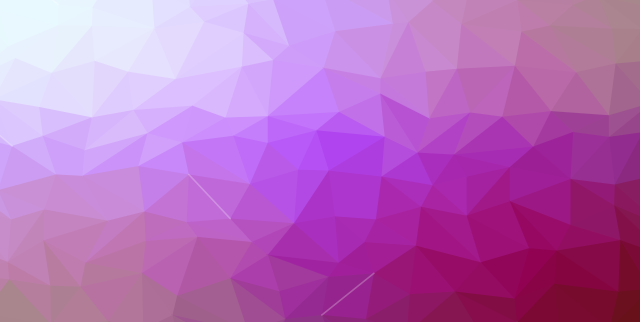
This background is drawn by a WebGL 2 fragment shader. Its source:

```glsl
#version 300 es
precision highp float;
// Low-poly gradient: a jittered grid is split into flat triangles.
// Each triangle takes one colour at its centroid, the blend of one palette
// read along x and again along y (from the top-left corner).

#define CELL vec2(0.146, 0.112)   // grid pitch, in canvas heights
#define JITTER 0.72               // vertex displacement, in cells
#define SPARKLE 0.045             // random shift of the colour lookup
#define SEAM_RATE 0.035           // share of cells with a pale hairline
#define SEAM_LIGHT 0.25           // strength of those hairlines

uniform vec2 u_resolution;
out vec4 outColor;

vec2 hash2(vec2 cell) {
    uvec2 v = uvec2(ivec2(cell) + 512) * 1664525u + 1013904223u;
    v.x += v.y * 1664525u;
    v.y += v.x * 1664525u;
    v ^= v >> 16u;
    v.x += v.y * 1664525u;
    v.y += v.x * 1664525u;
    v ^= v >> 16u;
    return vec2(v & 65535u) / 65535.0;
}

// Icy white, lavender, violet, magenta, maroon
vec3 palette(float t) {
    const vec3 stops[7] = vec3[7](
        vec3(0.91, 0.99, 1.00), vec3(0.91, 0.92, 0.99),
        vec3(0.84, 0.67, 1.00), vec3(0.69, 0.27, 0.96),
        vec3(0.66, 0.13, 0.61), vec3(0.57, 0.00, 0.32),
        vec3(0.40, 0.07, 0.09));
    float s = clamp(t, 0.0, 1.0) * 6.0;
    int i = min(int(s), 5);
    return mix(stops[i], stops[i + 1], s - float(i));
}

vec3 fieldColor(vec2 p, float aspect) {
    return 0.5 * (palette(p.x / aspect) + palette(1.0 - p.y));
}

vec2 vertex(vec2 cell) {
    return (cell + JITTER * (hash2(cell) - 0.5)) * CELL;
}

float cross2(vec2 a, vec2 b) { return a.x * b.y - a.y * b.x; }

float area(vec2 a, vec2 b, vec2 c) { return cross2(b - a, c - a); }

// Signed distance to the line a-b, positive on its right side
float edge(vec2 p, vec2 a, vec2 b) {
    return -cross2(normalize(b - a), p - a);
}

float segment(vec2 p, vec2 a, vec2 b) {
    vec2 d = b - a;
    return length(p - a - d * clamp(dot(p - a, d) / dot(d, d), 0.0, 1.0));
}

// Adds a counter-clockwise triangle: colour in rgb, coverage in a
void addTriangle(inout vec4 sum, vec2 p, vec2 a, vec2 b, vec2 c,
                 vec2 shift, float aspect, float pixel) {
    float d = max(edge(p, a, b), max(edge(p, b, c), edge(p, c, a)));
    float cover = clamp(0.5 - d / pixel, 0.0, 1.0);
    vec2 center = clamp((a + b + c) / 3.0, vec2(0.0), vec2(aspect, 1.0));
    sum += cover * vec4(fieldColor(center + shift, aspect), 1.0);
}

void main() {
    float pixel = 1.0 / u_resolution.y;
    float aspect = u_resolution.x * pixel;
    vec2 p = gl_FragCoord.xy * pixel;
    vec2 home = floor(p / CELL);
    vec4 sum = vec4(0.0);
    float seam = 0.0;

    // Jittered quads around the current cell
    for (int j = -1; j <= 1; j++)
    for (int i = -1; i <= 1; i++) {
        vec2 cell = home + vec2(i, j);
        vec2 a = vertex(cell);
        vec2 b = vertex(cell + vec2(1, 0));
        vec2 c = vertex(cell + vec2(1, 1));
        vec2 d = vertex(cell + vec2(0, 1));

        // Split along the diagonal that leaves the fuller triangles
        float splitAC = min(area(a, b, c), area(a, c, d));
        float splitBD = min(area(b, c, d), area(b, d, a));
        if (splitBD > splitAC) {
            vec2 first = a;
            a = b; b = c; c = d; d = first;
        }
        vec2 shift1 = SPARKLE * (hash2(cell + 71.0) - 0.5) * 2.0;
        vec2 shift2 = SPARKLE * (hash2(cell + 139.0) - 0.5) * 2.0;
        addTriangle(sum, p, a, b, c, shift1, aspect, pixel);
        addTriangle(sum, p, a, c, d, shift2, aspect, pixel);

        // Rare hairline on the diagonal
        float line = 1.0 - smoothstep(0.0006, 0.0012 + pixel, segment(p, a, c));
        seam = max(seam, line * step(hash2(cell + 233.0).x, SEAM_RATE));
    }

    vec3 color = sum.rgb / max(sum.a, 0.001);
    outColor = vec4(mix(color, vec3(1.0), SEAM_LIGHT * seam), 1.0);
}
```
